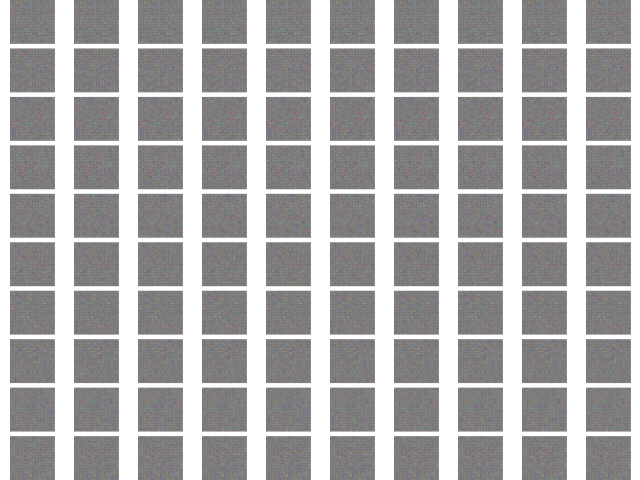
Give the GLSL for this pattern, as a Shadertoy shader.

```glsl
// A ten by ten sheet of grey woven swatches on white. Each swatch is a box distance
// field filled with a fine lattice, soft coloured grain and sparse tinted knots;
// the grain is seeded by row, with a slight drift from column to column.

const vec2 REPEATS = vec2(10.0, 10.0);       // swatches across and down
const vec2 TILE_SIZE = vec2(0.0702, 0.0914); // fraction of the canvas
const float LEFT_MARGIN = 0.0156;            // canvas edge to first swatch
const float THREADS = 16.0;                  // lattice lines per swatch
const float GRAIN_CELLS = 32.0;              // grain cells per swatch
const float LATTICE_DEPTH = 0.022;
const float GRAIN_DEPTH = 0.13;
const float KNOT_DEPTH = 0.20;
const float KNOT_SHARE = 0.16;               // share of crossings with a knot
const float COLUMN_DRIFT = 0.22;             // variation along a row
const vec3 PAPER = vec3(1.0);
const vec3 CLOTH = vec3(0.492, 0.484, 0.488);

// Three random values per lattice point, without sine.
vec3 hash33(vec3 p) {
    p = fract(p * vec3(0.1031, 0.1030, 0.0973));
    p += dot(p, p.yxz + 33.33);
    return fract((p.xxy + p.yxx) * p.zyx);
}

// Smoothly interpolated colour noise.
vec3 colourNoise(vec2 p, float seed) {
    vec2 cell = floor(p);
    vec2 f = fract(p);
    f = f * f * (3.0 - 2.0 * f);
    vec3 low = mix(hash33(vec3(cell, seed)),
                   hash33(vec3(cell + vec2(1.0, 0.0), seed)), f.x);
    vec3 high = mix(hash33(vec3(cell + vec2(0.0, 1.0), seed)),
                    hash33(vec3(cell + vec2(1.0, 1.0), seed)), f.x);
    return mix(low, high, f.y);
}

float boxDistance(vec2 p, vec2 halfSize) {
    vec2 d = abs(p) - halfSize;
    return length(max(d, 0.0)) + min(max(d.x, d.y), 0.0);
}

// Small tinted dots on some of the thread crossings.
vec3 knots(vec2 p, float seed) {
    vec2 cell = floor(p);
    vec3 pick = hash33(vec3(cell + 71.0, seed));
    vec3 tint = hash33(vec3(cell + 137.0, seed)) - 0.5;
    float dot2 = 1.0 - smoothstep(0.15, 0.5, length(fract(p) - 0.5));
    return tint * dot2 * step(pick.x, KNOT_SHARE);
}

vec3 clothColour(vec2 p, vec2 tile) {
    float rowSeed = tile.y * 7.0 + 3.0;
    float tileSeed = rowSeed + tile.x * 83.0 + 211.0;

    // Grain shared by the row, blended with a little of the swatch's own.
    vec3 grain = mix(colourNoise(p * GRAIN_CELLS, rowSeed),
                     colourNoise(p * GRAIN_CELLS, tileSeed), COLUMN_DRIFT) - 0.5;
    vec3 speckle = mix(knots(p * THREADS, rowSeed),
                       knots(p * THREADS, tileSeed), COLUMN_DRIFT);

    // Darker threads in both directions.
    vec2 wave = cos(6.2831853 * p * THREADS);
    float lattice = -0.5 * (wave.x + wave.y);

    return CLOTH + GRAIN_DEPTH * grain + KNOT_DEPTH * speckle
                 + LATTICE_DEPTH * lattice;
}

void mainImage(out vec4 fragColor, in vec2 fragCoord) {
    vec2 uv = fragCoord / iResolution.xy;

    // Columns fill the width evenly; rows touch the top and bottom edges.
    vec2 pitch = vec2(1.0 / REPEATS.x, (1.0 - TILE_SIZE.y) / (REPEATS.y - 1.0));
    vec2 firstCentre = vec2(LEFT_MARGIN, 0.0) + 0.5 * TILE_SIZE;
    vec2 grid = (uv - firstCentre) / pitch + 0.5;
    vec2 tile = clamp(floor(grid), vec2(0.0), REPEATS - 1.0);
    vec2 offset = (grid - tile - 0.5) * pitch;

    // Edge coverage, measured in canvas heights.
    vec2 toHeights = vec2(iResolution.x / iResolution.y, 1.0);
    float edge = boxDistance(offset * toHeights, 0.5 * TILE_SIZE * toHeights);
    float coverage = clamp(0.5 - edge * iResolution.y, 0.0, 1.0);

    vec3 cloth = clothColour(offset / TILE_SIZE + 0.5, tile);
    fragColor = vec4(mix(PAPER, cloth, coverage), 1.0);
}
```
